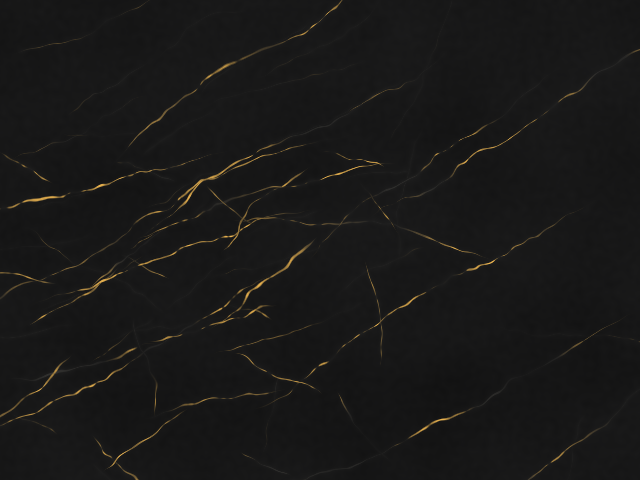
Reproduce this texture procedurally as a Shadertoy shader.

```glsl
// Black marble crossed by jagged, broken gold veins and faint grey hairlines.

vec2 hash2(vec2 p) {
    p = vec2(dot(p, vec2(127.1, 311.7)), dot(p, vec2(269.5, 183.3)));
    return fract(sin(p) * 43758.5);
}

// Gradient noise, roughly -0.6 to 0.6
float gradNoise(vec2 p) {
    vec2 i = floor(p), f = p - i;
    vec2 u = f * f * f * (f * (f * 6.0 - 15.0) + 10.0);
    vec2 e = vec2(0.0, 1.0);
    float a = dot(hash2(i) * 2.0 - 1.0, f);
    float b = dot(hash2(i + e.yx) * 2.0 - 1.0, f - e.yx);
    float c = dot(hash2(i + e.xy) * 2.0 - 1.0, f - e.xy);
    float d = dot(hash2(i + e.yy) * 2.0 - 1.0, f - e.yy);
    return mix(mix(a, b, u.x), mix(c, d, u.x), u.y);
}

float fbm(vec2 p) {
    float sum = 0.0, amp = 0.6;
    for (int i = 0; i < 5; i++) {
        sum += amp * gradNoise(p);
        p = mat2(1.6, 1.2, -1.2, 1.6) * p + 3.7;
        amp *= 0.55;
    }
    return sum;
}

vec2 noise2(vec2 p) {
    return vec2(gradNoise(p), gradNoise(p + 41.3));
}

// Bends straight cracks into crooked ones
vec2 fracture(vec2 p) {
    p += 0.09 * noise2(p * 2.3);
    p += 0.026 * noise2(p * 8.0 + 7.0);
    return p + 0.009 * noise2(p * 29.0 + 19.0);
}

// Adds a family of cracks to cover: x is gold, y is grey
void addVeins(inout vec2 cover, vec2 p, int count, float seed, vec2 centre, vec2 spread,
              float angle, float turn, float halfLength, float width, float goldBias) {
    float soft = max(1.0 / iResolution.y, 0.0018);
    for (int i = 0; i < count; i++) {
        float id = float(i) + seed;
        vec2 spot = fract(id * vec2(0.7549, 0.5698) + 0.13 * seed) * 2.0 - 1.0;
        vec2 rnd = hash2(vec2(id, seed));
        float a = angle + turn * (rnd.x * 2.0 - 1.0);
        vec2 dir = vec2(cos(a), sin(a));
        vec2 q = p - centre - spread * spot;
        q = vec2(dot(q, dir), dot(q, vec2(-dir.y, dir.x)));
        float len = halfLength * (0.6 + 0.8 * rnd.y);
        float dist = abs(q.y);
        if (abs(q.x) > len || dist > 0.03) continue;

        // Thickness swells and gold breaks up along the crack
        float taper = smoothstep(1.0, 0.65, abs(q.x) / len);
        float row = id * 5.3 + 0.4;
        float swell = gradNoise(vec2(q.x * 13.0, row));
        float chips = gradNoise(vec2(q.x * 75.0, row + 2.0));
        float w = width * taper * max(0.25, 0.85 + 1.5 * swell + 0.9 * chips);
        float line = clamp((w - dist) / soft + 0.5, 0.0, 1.0) * taper;
        float gold = smoothstep(-0.12, 0.22, gradNoise(vec2(q.x * 5.0, row + 4.0)) + goldBias);
        gold *= smoothstep(-0.4, 0.15, chips + swell + 0.1);
        float halo = 0.22 * exp(-dist / 0.004) * taper;
        cover.x = max(cover.x, line * gold);
        cover.y = max(cover.y, max(line * (0.45 + 0.5 * swell), halo));
    }
}

void mainImage(out vec4 fragColor, in vec2 fragCoord) {
    vec2 p = fragCoord / iResolution.y;
    float right = iResolution.x / iResolution.y;
    vec2 q = fracture(p);
    vec2 mid = vec2(0.5 * right, 0.5);

    // Cloudy black stone with a little grain
    float cloud = fbm(p * 3.0 + 5.0);
    float stone = 0.089 + 0.034 * cloud + 0.012 * gradNoise(p * 60.0);
    vec3 color = vec3(stone) * vec3(1.0, 1.0, 1.01);

    // Long rising veins, flatter central ones, then short branches
    vec2 cover = vec2(0.0);
    addVeins(cover, q, 9, 3.0, mid, mid * 0.95, 0.55, 0.17, 0.40, 0.0014, 0.06);
    addVeins(cover, q, 4, 21.0, mid * vec2(0.75, 1.05), vec2(0.40, 0.13),
             0.02, 0.28, 0.36, 0.0014, 0.16);
    addVeins(cover, q, 15, 37.0, mid * vec2(0.75, 0.75), vec2(0.50, 0.36),
             -1.0, 0.75, 0.085, 0.0012, 0.04);
    addVeins(cover, q, 9, 61.0, vec2(0.28, 0.30), vec2(0.28, 0.26),
             0.5, 0.30, 0.12, 0.0015, 0.10);

    // Grey hairlines, densest on the left
    vec2 hair = vec2(0.0);
    addVeins(hair, q, 22, 83.0, vec2(0.40, 0.62), vec2(0.42, 0.36),
             0.35, 0.25, 0.14, 0.0006, -0.22);
    addVeins(hair, q, 10, 127.0, mid, mid, 0.3, 1.2, 0.15, 0.0005, -0.25);
    cover = max(cover, hair * vec2(0.7, 0.6));

    // Patchy grey mineral, then gold leaf of uneven brightness
    float patchy = smoothstep(-0.35, 0.3, gradNoise(p * 7.0 + 11.0));
    color = mix(color, vec3(0.27, 0.265, 0.25), cover.y * (0.3 + 0.6 * patchy));
    float glint = smoothstep(-0.4, 0.4, gradNoise(p * 45.0 + 23.0));
    vec3 goldLeaf = mix(vec3(0.52, 0.41, 0.21), vec3(0.93, 0.71, 0.31), glint);
    color = mix(color, goldLeaf, cover.x);

    fragColor = vec4(color, 1.0);
}
```
